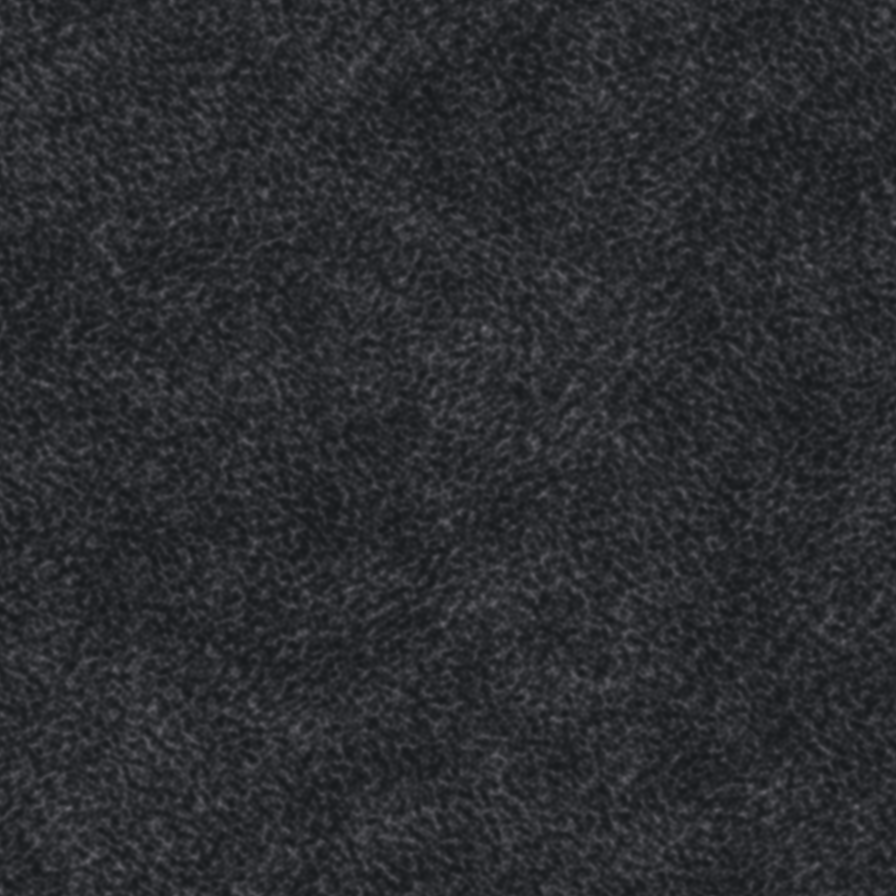
A WebGL 1 fragment shader for this texture:

```glsl
precision highp float;
// Dark charcoal felt: fine mottled grain with faint stray fibres.

uniform vec2 u_resolution;

#define BASE_COLOR vec3(0.169, 0.175, 0.188)
#define CONTRAST 0.148
#define SKEW 0.5
#define GRAIN_ALONG 70.0
#define GRAIN_ACROSS 112.0
#define FINE_FREQ 150.0
#define CLOUD_FREQ 15.0
#define FIBRE_GRID 8.0
#define FIBRE_ANGLE 0.42
#define FIBRE_WIDTH 0.0032
#define FIBRE_GAIN 0.085

float hash(vec2 p) {
  return fract(sin(dot(p, vec2(127.1, 311.7))) * 43758.5453);
}

vec2 rotate(vec2 p, float angle) {
  float c = cos(angle), s = sin(angle);
  return vec2(c * p.x + s * p.y, c * p.y - s * p.x);
}

// Slope contribution of one lattice corner
float corner(vec2 cell, vec2 offset) {
  float angle = 6.2832 * hash(cell);
  return dot(vec2(cos(angle), sin(angle)), offset);
}

// Gradient noise, centred on zero
float noise(vec2 p) {
  vec2 i = floor(p), f = fract(p);
  vec2 u = f * f * f * (f * (f * 6.0 - 15.0) + 10.0);
  vec2 e = vec2(1.0, 0.0);
  float low = mix(corner(i, f), corner(i + e.xy, f - e.xy), u.x);
  float high = mix(corner(i + e.yx, f - e.yx), corner(i + e.xx, f - e.xx), u.x);
  return mix(low, high, u.y);
}

// Grain stretched along a direction
float strands(vec2 p, float angle) {
  return noise(rotate(p, angle) * vec2(GRAIN_ALONG, GRAIN_ACROSS) + 31.0);
}

// Mottled grain: two crossing weaves, fine fuzz and soft clouds
float grain(vec2 p) {
  vec2 warped = p + 0.003 * vec2(noise(p * 31.0), noise(p * 31.0 + 57.0));
  float lean = smoothstep(-0.3, 0.3, noise(p * 5.0 + 9.0) - 0.1);
  float weave = strands(warped, 0.5) * sqrt(lean)
              + strands(warped, -0.7) * sqrt(1.0 - lean);
  float fuzz = noise(rotate(p, 1.1) * FINE_FREQ);
  float clouds = noise(rotate(p, 0.4) * CLOUD_FREQ + 17.0);
  float shade = noise(p * 4.0 + 73.0);
  return weave + 0.6 * fuzz + 0.35 * clouds + 0.22 * shade;
}

// Short bent fibres and flecks, one per grid cell
float fibres(vec2 p) {
  vec2 home = floor(p * FIBRE_GRID);
  float sum = 0.0;
  for (int y = -1; y <= 1; y++) {
    for (int x = -1; x <= 1; x++) {
      vec2 cell = home + vec2(float(x), float(y));
      vec2 jitter = vec2(hash(cell + 3.3), hash(cell + 8.7));
      float turn = hash(cell + 15.1) - 0.5;
      float size = hash(cell + 21.9);
      float strength = hash(cell + 37.4);
      vec2 q = rotate(p - (cell + jitter) / FIBRE_GRID, FIBRE_ANGLE + 1.2 * turn);
      float halfLength = mix(0.005, 0.045, size * size);
      q.y += 14.0 * turn * q.x * q.x + 0.004 * noise(p * 40.0);
      vec2 d = q / vec2(halfLength, FIBRE_WIDTH * mix(1.5, 1.0, size));
      sum += strength * strength * strength * exp(-dot(d, d));
    }
  }
  return sum;
}

void main() {
  vec2 p = gl_FragCoord.xy / min(u_resolution.x, u_resolution.y);
  float g = grain(p);
  float tone = CONTRAST * (g + SKEW * (g * g - 0.07));
  tone += FIBRE_GAIN * fibres(p) * (0.8 + g);
  // Blue fades slightly less than red in the shadows
  vec3 color = BASE_COLOR + tone * vec3(1.0, 0.96, 1.0);
  gl_FragColor = vec4(clamp(color, 0.0, 1.0), 1.0);
}
```
